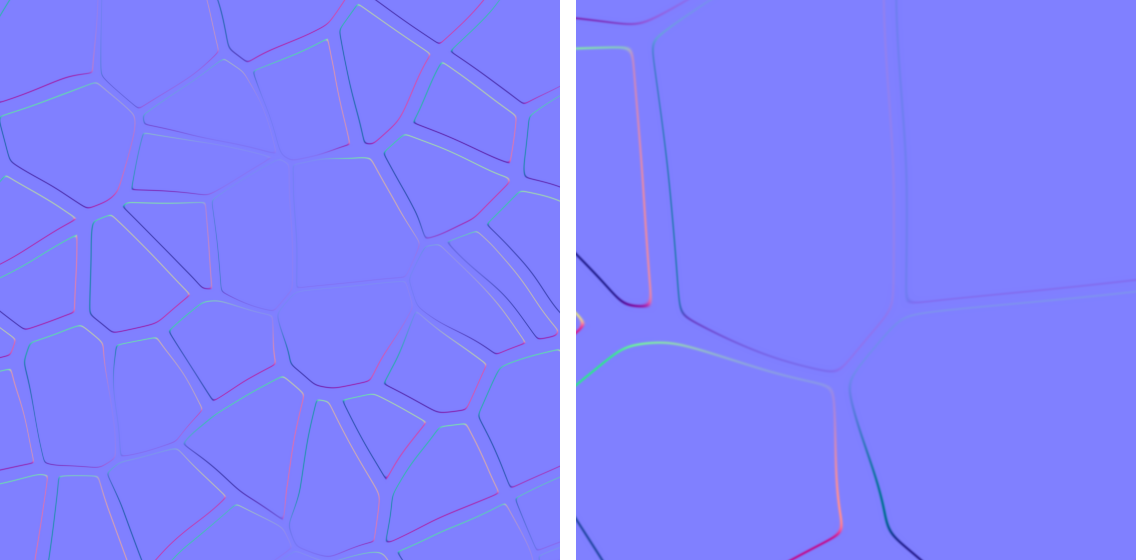
Left: the whole. Right: its middle third, enlarged.
Give the GLSL for this texture map, as a Shadertoy shader.

```glsl
const float CELLS       = 5.7;     // stones across the canvas
const float JITTER      = 1.0;     // irregularity of the stone centres
const float WARP_SCALE  = 9.0;     // bends along the stone edges
const float WARP_AMOUNT = 0.014;
const float GAP_SCALE   = 4.0;     // size of the open and closed joint areas
const float GAP_NARROW  = 0.0035;  // half widths of the joints
const float GAP_WIDE    = 0.0120;
const float ROUNDING    = 0.0026;  // softness of the stone corners
const float BEVEL_WIDTH = 0.00085;
const float BEVEL_SLOPE = 6.0;
const float FAINT       = 0.12;    // bevel strength in closed and open joints
const float STRONG      = 0.95;
const float PIXEL_BLUR  = 0.55;    // antialiasing radius in pixels

vec2 hash22(vec2 p) {
    vec3 q = fract(p.xyx * vec3(0.1031, 0.1030, 0.0973));
    q += dot(q, q.yzx + 33.33);
    return fract((q.xx + q.yz) * q.zy);
}

vec2 noise2(vec2 p) {
    vec2 cell = floor(p), f = fract(p);
    f = f * f * (3.0 - 2.0 * f);
    return mix(mix(hash22(cell), hash22(cell + vec2(1, 0)), f.x),
               mix(hash22(cell + vec2(0, 1)), hash22(cell + vec2(1, 1)), f.x), f.y);
}

vec2 stoneCentre(vec2 cell) {
    return cell + 0.5 + JITTER * (hash22(cell + 47.0) - 0.5);
}

// xy: outward direction, z: rounded distance to the stone border
vec3 stoneBorder(vec2 uv) {
    vec2 p = uv * CELLS, home = floor(p), nearestCell = home, nearest = p;
    float best = 1e5;
    for (int y = -2; y <= 2; y++)
    for (int x = -2; x <= 2; x++) {
        vec2 cell = home + vec2(x, y);
        vec2 centre = stoneCentre(cell);
        float dist = dot(centre - p, centre - p);
        if (dist < best) { best = dist; nearest = centre; nearestCell = cell; }
    }

    // Blend the bisectors with an exponential smooth minimum
    vec2 direction = vec2(0.0);
    float total = 0.0;
    for (int y = -2; y <= 2; y++)
    for (int x = -2; x <= 2; x++) {
        if (x == 0 && y == 0) continue;
        vec2 centre = stoneCentre(nearestCell + vec2(x, y));
        vec2 outward = normalize(centre - nearest);
        float dist = dot(0.5 * (centre + nearest) - p, outward) / CELLS;
        float weight = exp(-dist / ROUNDING);
        direction += weight * outward;
        total += weight;
    }
    total = max(total, 1e-30);
    direction /= max(length(direction), 1e-30);
    return vec3(direction, -ROUNDING * log(total));
}

void mainImage(out vec4 fragColor, in vec2 fragCoord) {
    vec2 uv = fragCoord / iResolution.y;
    vec2 warp = WARP_AMOUNT * (noise2(uv * WARP_SCALE + 13.0) - 0.5);
    vec3 border = stoneBorder(uv + warp);

    // Joints narrow and fade together
    float openness = smoothstep(0.20, 0.55, noise2(uv * GAP_SCALE + 71.0).x);
    float halfGap = mix(GAP_NARROW, GAP_WIDE, openness);
    float strength = mix(FAINT, STRONG, openness);

    // Thin bevel, widened to the pixel while keeping its total coverage
    float width = length(vec2(BEVEL_WIDTH, PIXEL_BLUR / iResolution.y));
    float offset = (border.z - halfGap) / width;
    float coverage = strength * BEVEL_WIDTH / width * exp(-offset * offset);

    vec3 flatNormal = vec3(0.0, 0.0, 1.0);
    vec3 bevelNormal = normalize(vec3(border.xy * BEVEL_SLOPE, 1.0));
    vec3 normal = mix(flatNormal, bevelNormal, coverage);
    fragColor = vec4(0.5 + 0.5 * normal, 1.0);
}
```
